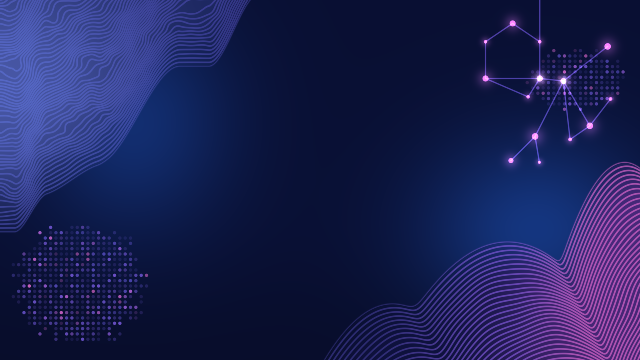
This background is drawn by a WebGL 1 fragment shader. Its source:

```glsl
precision highp float;
uniform vec2 u_resolution;

#define NIGHT vec3(0.035, 0.06, 0.20)
#define GLOW vec3(0.06, 0.20, 0.40)
#define PERIWINKLE vec3(0.33, 0.40, 0.76)
#define INDIGO vec3(0.30, 0.28, 0.70)
#define VIOLET vec3(0.52, 0.36, 0.88)
#define PINK vec3(0.90, 0.42, 0.82)
#define LINE_DENSITY 84.0
#define LINE_WIDTH 0.0009
#define DOT_PITCH 0.0148
#define DOT_RADIUS 0.0046
#define SHEAR 0.5

float pixel;

float hash(vec2 p) {
  return fract(sin(dot(p, vec2(127.1, 311.7))) * 43758.5453);
}

float noise(vec2 p) {
  vec2 i = floor(p), f = fract(p);
  f = f * f * (3.0 - 2.0 * f);
  return mix(mix(hash(i), hash(i + vec2(1, 0)), f.x),
             mix(hash(i + vec2(0, 1)), hash(i + vec2(1, 1)), f.x), f.y);
}

float glow(vec2 p, vec2 centre, vec2 size) {
  vec2 q = (p - centre) / size;
  return exp(-dot(q, q));
}

// Depth inside the upper sheet, whose edge climbs in soft steps
float upperDepth(vec2 p) {
  float edge = 0.355 + 0.10 * smoothstep(0.04, 0.13, p.x) + 0.09 * smoothstep(0.10, 0.30, p.x)
             + 0.27 * smoothstep(0.27, 0.50, p.x) + 0.20 * smoothstep(0.58, 0.72, p.x);
  float depth = p.y - edge;
  float ripple = noise(p * 13.0) - 0.5 + 0.4 * (noise(p * 32.0) - 0.5);
  return depth + 0.045 * ripple * smoothstep(0.0, 0.15, depth);
}

// Three hills joined by a smooth maximum
float hills(float x) {
  x = max(x, 0.85);
  vec3 d = x - vec3(1.09, 1.41, 1.735);
  vec3 h = vec3(0.157, 0.329, 0.55) - vec3(4.35, 2.83, 8.8) * d * d;
  return log(dot(exp(60.0 * h), vec3(1.0))) / 60.0;
}

// Depth inside the hills, each contour sliding right as it sinks
float lowerDepth(vec2 p) {
  float depth = 0.0;
  for (int i = 0; i < 10; i++)
    depth = mix(depth, hills(p.x - SHEAR * depth) - p.y, 0.45);
  return depth + 0.02 * (noise(p * 9.0) - 0.5) * smoothstep(0.0, 0.15, depth);
}

float contours(float depth, float slope) {
  float gap = abs(fract(depth * LINE_DENSITY - 0.5) - 0.5) / (LINE_DENSITY * slope);
  return 1.0 - smoothstep(LINE_WIDTH, LINE_WIDTH + pixel, gap);
}

// Round cluster of dots on a grid: colour and coverage
vec4 dotCluster(vec2 p, vec2 centre, vec2 radii) {
  vec2 q = (p - centre) / DOT_PITCH, cell = floor(q);
  float reach = length((cell + 0.5) * DOT_PITCH / radii);
  float seed = hash(cell + centre), tint = hash(cell + 17.3);
  float disc = 1.0 - smoothstep(-0.5, 0.5, (length(fract(q) - 0.5) * DOT_PITCH - DOT_RADIUS) / pixel);
  float present = step(reach + 0.3 * hash(cell + 5.7), 1.12);
  vec3 colour = mix(mix(INDIGO, VIOLET, tint), PINK, smoothstep(0.82, 1.0, tint));
  return vec4(colour, disc * present * mix(0.18, 0.95, seed * seed));
}

float link(vec2 p, vec2 a, vec2 b) {
  vec2 ab = b - a;
  float t = clamp(dot(p - a, ab) / dot(ab, ab), 0.0, 1.0);
  return 1.0 - smoothstep(0.0004, 0.0004 + pixel, length(p - a - ab * t));
}

// Solid core in x, halo in y
vec2 node(vec2 p, vec2 at, float radius) {
  float d = length(p - at);
  return vec2(1.0 - smoothstep(-0.5, 0.5, (d - radius) / pixel), exp(-d * d / (7.0 * radius * radius)));
}

// Lopsided hexagon
vec2 ringNode(float i) {
  float a = radians(90.0 - 60.0 * i);
  float lean = 0.043 * (1.0 - step(0.5, abs(i - 3.0)));
  return vec2(1.424 + lean, 0.833) + vec2(0.087, 0.102) * vec2(cos(a), sin(a));
}

// Fan of branches around the hub
vec2 branchNode(vec2 hub, float i) {
  float sway = sin(1.2 * i), a = radians(38.0 - 43.0 * i - 17.0 * sway);
  return hub + (0.156 - 0.017 * sway) * vec2(cos(a), sin(a));
}

vec3 network(vec2 p) {
  vec2 hub = vec2(1.565, 0.775), foot = branchNode(hub, 4.0);
  float lines = max(link(p, ringNode(4.0), ringNode(2.0)), link(p, ringNode(2.0), hub));
  lines = max(lines, link(p, ringNode(1.0), vec2(ringNode(1.0).x, 1.02)));
  vec2 nodes = node(p, hub, 0.008);
  for (int k = 0; k < 6; k++) {
    float i = float(k);
    vec2 at = ringNode(i);
    lines = max(lines, link(p, at, ringNode(mod(i + 1.0, 6.0))));
    nodes = max(nodes, node(p, at, 0.0065 + 0.0018 * cos(3.1416 * i)));
    if (k < 5) {
      vec2 tip = branchNode(hub, i);
      if (k != 1) lines = max(lines, link(p, hub, tip));
      if (k == 1 || k == 2) lines = max(lines, link(p, tip, branchNode(hub, i + 1.0)));
      nodes = max(nodes, node(p, tip, 0.007 + 0.002 * cos(3.1416 * i)));
    }
    if (k < 2) {
      vec2 leaf = foot + vec2(0.079 * i - 0.067, -0.067 - 0.005 * i);
      lines = max(lines, link(p, foot, leaf));
      nodes = max(nodes, node(p, leaf, 0.007 - 0.003 * i));
    }
  }
  float hot = glow(p, hub, vec2(0.012)) + glow(p, ringNode(2.0), vec2(0.012));
  return VIOLET * lines * 0.5 + PINK * (0.85 * nodes.x + 0.28 * nodes.y) + 0.4 * hot;
}

void main() {
  pixel = 1.0 / u_resolution.y;
  vec2 p = gl_FragCoord.xy * pixel;
  p.x += 0.5 * (16.0 / 9.0 - u_resolution.x * pixel);

  // Night backdrop with two blue glows
  vec3 colour = NIGHT * mix(0.85, 1.0, smoothstep(0.0, 0.4, p.y));
  colour += GLOW * (0.6 * glow(p, vec2(0.37, 0.66), vec2(0.27, 0.30)) + 0.75 * glow(p, vec2(1.49, 0.36), vec2(0.31, 0.26)));

  vec2 step1 = vec2(0.001, 0.0);

  // Upper sheet
  float depth = upperDepth(p);
  float slope = length(vec2(upperDepth(p + step1.xy), upperDepth(p + step1.yx)) - depth) / step1.x;
  float inside = smoothstep(-pixel, pixel, depth / slope);
  float light = glow(p, vec2(0.0, 0.77), vec2(0.42, 0.36));
  colour = mix(colour, mix(vec3(0.10, 0.14, 0.36), PERIWINKLE * 0.85, light), inside * smoothstep(-0.08, 0.2, depth));
  colour = mix(colour, mix(INDIGO, PERIWINKLE * 1.15, light), inside * contours(depth, slope) * 0.55);

  // Lower hills
  depth = lowerDepth(p);
  slope = length(vec2(lowerDepth(p + step1.xy), lowerDepth(p + step1.yx)) - depth) / step1.x;
  inside = smoothstep(-pixel, pixel, depth / slope);
  float warmth = smoothstep(1.2, 1.7, p.x);
  vec3 body = mix(vec3(0.06, 0.07, 0.25), vec3(0.32, 0.16, 0.50), warmth);
  colour = mix(colour, body, inside * smoothstep(-0.05, 0.12, depth) * 0.85);
  vec3 thread = mix(INDIGO * 0.8, mix(VIOLET, PINK, smoothstep(1.4, 1.65, p.x)), smoothstep(1.0, 1.4, p.x));
  colour = mix(colour, thread, inside * contours(depth, slope) * 0.65);

  // Dot clusters and the linked nodes
  vec4 dots = dotCluster(p, vec2(0.222, 0.213), vec2(0.178, 0.170));
  colour = mix(colour, dots.rgb, dots.a);
  dots = dotCluster(p, vec2(1.605, 0.778), vec2(0.135, 0.085));
  colour = mix(colour, dots.rgb, dots.a * 0.85);
  gl_FragColor = vec4(min(colour + network(p), 1.0), 1.0);
}
```
